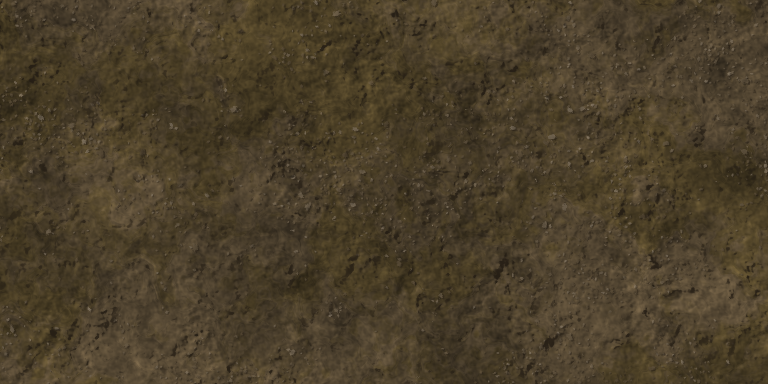
A Shadertoy shader for this texture:

```glsl
// Draws damp, mossy brown earth with rough clods, dark crevices and scattered grit.

const vec3 MOSS = vec3(0.284, 0.238, 0.140);
const vec3 EARTH = vec3(0.304, 0.256, 0.184);
const vec3 SHADE = vec3(0.145, 0.116, 0.080);
const vec3 STONE = vec3(0.50, 0.45, 0.38);
const vec2 TO_LIGHT = vec2(-0.8, 0.6);

float hash(vec2 p) {
    vec3 q = fract(p.xyx * 0.1031);
    q += dot(q, q.yzx + 33.33);
    return fract((q.x + q.y) * q.z);
}

vec2 hash2(vec2 p) {
    return vec2(hash(p + 17.3), hash(p + 71.9));
}

float valueNoise(vec2 p) {
    vec2 cell = floor(p), f = fract(p);
    f = f * f * (3.0 - 2.0 * f);
    float low = mix(hash(cell), hash(cell + vec2(1, 0)), f.x);
    float high = mix(hash(cell + vec2(0, 1)), hash(cell + vec2(1, 1)), f.x);
    return mix(low, high, f.y);
}

// Sum of rotated noise octaves, centred near 0.5
float fbm(vec2 p, int octaves, float gain) {
    float sum = 0.0, total = 0.0, amp = 1.0;
    for (int i = 0; i < octaves; i++) {
        p = mat2(1.6, 1.2, -1.2, 1.6) * p + 11.7;
        sum += amp * valueNoise(p);
        total += amp;
        amp *= gain;
    }
    return sum / total;
}

float groundHeight(vec2 p) {
    return fbm(p * 11.0 + 40.0, 4, 0.62);
}

// Positive on slopes that face the light
float relief(vec2 p, float reach) {
    vec2 d = TO_LIGHT * reach;
    return groundHeight(p - d) - groundHeight(p + d);
}

// Irregular stones, one per cell; x is coverage, y is brightness
vec2 pebbles(vec2 p, float scale, float density, float blur) {
    vec2 home = floor(p * scale), result = vec2(0.0);
    for (int y = -1; y <= 1; y++)
    for (int x = -1; x <= 1; x++) {
        vec2 cell = home + vec2(x, y);
        vec2 d = p * scale - cell - 0.2 - 0.6 * hash2(cell);
        float angle = 6.283 * hash(cell + 5.1);
        float c = cos(angle), s = sin(angle);
        d = mat2(c, s, -s, c) * d * vec2(1.0, 1.4);
        float radius = mix(0.18, 0.45, pow(hash(cell + 9.4), 2.0));
        float edge = length(d) - radius * (0.6 + 0.8 * valueNoise(d * 6.0 + cell));
        float cover = 1.0 - smoothstep(-blur * scale, blur * scale, edge);
        cover *= step(hash(cell + 3.7), density);
        if (cover > result.x) result = vec2(cover, hash(cell + 8.2));
    }
    return result;
}

vec3 addPebbles(vec3 color, vec2 p, float scale, float density, float blur) {
    float shadow = pebbles(p + TO_LIGHT * 0.25 / scale, scale, density, blur * 1.5).x;
    color = mix(color, SHADE, 0.5 * shadow);
    vec2 stone = pebbles(p, scale, density, blur);
    vec3 tint = mix(EARTH * 1.1, STONE, stone.y * stone.y);
    return mix(color, tint, 0.75 * stone.x);
}

void mainImage(out vec4 fragColor, in vec2 fragCoord) {
    vec2 p = fragCoord / iResolution.y;
    float blur = max(1.0 / iResolution.y, 0.0025);

    // Broad patches of moss and bare earth with ragged borders
    vec2 warp = vec2(fbm(p * 5.0, 4, 0.6), fbm(p * 5.0 + 30.0, 4, 0.6)) - 0.5;
    float patchNoise = fbm(p * vec2(1.5, 1.9) + warp + 7.0, 6, 0.68);
    float bare = smoothstep(0.36, 0.66, patchNoise);
    vec3 color = mix(MOSS, EARTH, bare);

    // Uneven light, round clods and fine grain
    float broad = fbm(p * vec2(1.5, 2.1) + 60.0, 4, 0.6) - 0.5;
    float mottle = fbm(p * 9.0 + warp * 2.0 + 90.0, 4, 0.8) - 0.5;
    float grain = fbm(p * 42.0 + 150.0, 2, 0.8) - 0.5;
    color *= 1.0 + 0.62 * broad + 0.68 * mottle + 0.3 * grain;

    // Grit gathers in loose clusters
    float cluster = fbm(p * 3.0 + 22.0, 4, 0.65) + 0.1 * (bare - 0.5);
    float grit = smoothstep(0.45, 0.68, cluster);
    color = addPebbles(color, p, 82.0, 0.025 + 0.4 * grit, blur);
    color = addPebbles(color, p, 44.0, 0.005 + 0.08 * grit, blur);

    // Gentle relief, rougher in some places than in others
    float rough = smoothstep(0.35, 0.65, fbm(p * 3.0 + 210.0, 3, 0.6));
    float slope = relief(p, 0.004);
    color *= 1.0 + mix(0.6, 1.2, rough) * clamp(slope, -0.25, 0.2);

    // Sparse, sharp crevices on the shaded sides
    float hollow = fbm(p * 15.0 + warp * 2.0 + 130.0, 3, 0.6);
    float crevice = smoothstep(0.52, 0.7, hollow) * smoothstep(-0.02, -0.11, slope);
    color = mix(color, SHADE, mix(0.5, 0.9, rough) * crevice);

    fragColor = vec4(color, 1.0);
}
```
